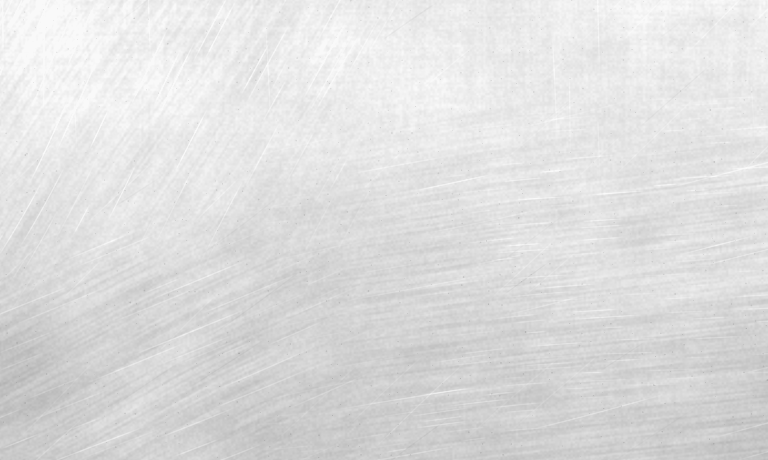
A WebGL 2 fragment shader for this texture:

```glsl
#version 300 es
precision highp float;
// Pale worn metal: a soft vertical light gradient with cloudy stains,
// overlaid by brushed streaks and fine scratches whose direction changes
// from steep on the left to nearly level on the right, plus tiny pits.
uniform vec2 u_resolution;
out vec4 fragColor;

float hash(vec2 p) {
    vec3 q = fract(vec3(p.xyx) * 0.1031);
    q += dot(q, q.yzx + 33.33);
    return fract((q.x + q.y) * q.z);
}

float noise(vec2 p) {
    vec2 i = floor(p), f = fract(p);
    f = f * f * (3.0 - 2.0 * f);
    return mix(mix(hash(i), hash(i + vec2(1, 0)), f.x),
               mix(hash(i + vec2(0, 1)), hash(i + vec2(1, 1)), f.x), f.y);
}

// Fractal noise centred on zero
float clouds(vec2 p) {
    float sum = 0.0, amp = 0.5;
    for (int i = 0; i < 5; i++) {
        sum += amp * (noise(p) - 0.5);
        p = mat2(1.6, 1.2, -1.2, 1.6) * p + 7.3;
        amp *= 0.55;
    }
    return sum;
}

// Coordinates along and across a brushing direction, slightly bent
vec2 along(vec2 p, float degrees) {
    float a = radians(degrees);
    vec2 q = vec2(dot(p, vec2(cos(a), sin(a))), dot(p, vec2(-sin(a), cos(a))));
    q.y += 0.05 * noise(p * 1.7 + degrees);
    return q + 20.0;
}

// Dense brushed grain centred on zero
float streaks(vec2 p, float degrees) {
    vec2 q = along(p, degrees);
    return 0.6 * noise(q * vec2(7.0, 190.0)) + 0.4 * noise(q * vec2(4.0, 75.0) + 31.0) - 0.5;
}

// Sparse thin lines, at most one per staggered cell
float scratches(vec2 p, float degrees, vec2 cell, float density) {
    vec2 q = along(p, degrees) / cell;
    q.x += 9.0 * hash(vec2(floor(q.y), degrees));
    vec2 id = floor(q) + degrees, f = fract(q) - 0.5;
    float middle = 0.5 * (hash(id + 5.7) - 0.5);
    float tilt = 0.4 * (hash(id + 9.2) - 0.5);
    float reach = mix(0.15, 0.48, hash(id + 3.1));
    float d = abs(f.y - middle - tilt * f.x) * cell.y;
    float line = 1.0 - smoothstep(0.0003, 0.0026, d);
    float ends = 1.0 - smoothstep(reach * 0.4, reach, abs(f.x));
    return line * ends * step(hash(id), density) * mix(0.35, 1.0, hash(id + 13.4));
}

// Small round pits with random size and place
float pits(vec2 p, float cell, float density) {
    vec2 q = p / cell, id = floor(q);
    vec2 centre = 0.25 + 0.5 * vec2(hash(id + 2.3), hash(id + 8.9));
    float radius = mix(0.0012, 0.003, hash(id + 17.0));
    float d = length(fract(q) - centre) * cell;
    return (1.0 - smoothstep(radius * 0.3, radius, d)) * step(hash(id + 41.0), density);
}

void main() {
    vec2 p = gl_FragCoord.xy / u_resolution.y;
    float width = u_resolution.x / u_resolution.y;
    float x = p.x / width;

    // Regions with their own brushing direction
    float wobble = 0.25 * clouds(p * 3.0);
    float left = 1.0 - smoothstep(0.3, 0.62, x + wobble);
    float top = smoothstep(0.62, 0.9, p.y + wobble);
    float steep = left * smoothstep(0.3, 0.65, p.y + wobble);
    float slanted = left * (1.0 - smoothstep(0.35, 0.65, p.y + wobble));
    float level = (1.0 - left) * (1.0 - top);

    // Light and stains
    float shade = 0.797 + 0.125 * smoothstep(-0.05, 1.0, p.y);
    shade += 0.035 * exp(-12.0 * dot(p - vec2(0.14, 0.88), p - vec2(0.14, 0.88)));
    shade += 0.03 * exp(-14.0 * dot(p - vec2(0.87, 0.86), p - vec2(0.87, 0.86)));
    shade -= 0.04 * smoothstep(0.35, 0.5, abs(x - 0.5)) * (1.0 - smoothstep(0.0, 0.5, p.y));
    shade += 0.11 * clouds(p * vec2(3.0, 4.0) + 4.0);
    shade += 0.05 * clouds(p * 13.0 + 11.0);

    // Brushed grain
    shade += 0.075 * steep * streaks(p, 58.0);
    shade += 0.095 * slanted * streaks(p, 24.0);
    shade += 0.095 * level * streaks(p, 7.0);
    shade += 0.035 * top * (streaks(p, 90.0) + streaks(p, 1.0));
    shade += 0.04 * (noise(p * 210.0) - 0.5) + 0.02 * (noise(p * 95.0) - 0.5);

    // Bright scratches, thicker in patches
    float patches = smoothstep(0.3, 0.7, noise(p * 4.0 + 3.0));
    float marks = steep * scratches(p, 61.0, vec2(0.28, 0.018), 0.4);
    marks += slanted * scratches(p, 22.0, vec2(0.32, 0.016), 0.45);
    marks += level * patches * scratches(p, 4.0, vec2(0.17, 0.014), 0.5);
    marks += level * scratches(p, 14.0, vec2(0.45, 0.03), 0.35);
    marks += 0.8 * top * scratches(p, 91.0, vec2(0.3, 0.05), 0.22);
    marks += 0.5 * scratches(p, 43.0, vec2(0.4, 0.07), 0.25);
    shade += 0.065 * marks;

    // Dark hairlines and pits
    shade -= 0.035 * scratches(p, 38.0, vec2(0.3, 0.06), 0.2);
    shade -= 0.07 * pits(p, 0.022, 0.22) + 0.1 * pits(p + 3.7, 0.06, 0.15);

    fragColor = vec4(vec3(clamp(shade, 0.0, 0.975)), 1.0);
}
```
